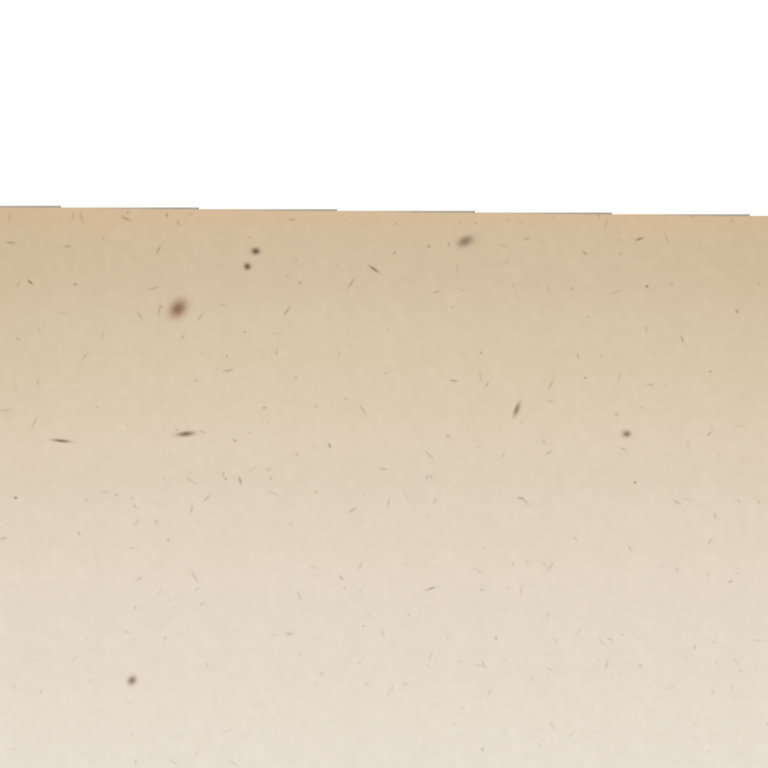
Write a WebGL 2 fragment shader that draws this texture.

```glsl
#version 300 es
precision highp float;
uniform vec2 u_resolution;
out vec4 fragColor;

vec3 hash3(vec2 p) {
  vec3 q = fract(p.xyx * vec3(0.1031, 0.1030, 0.0973));
  q += dot(q, q.yxz + 33.33);
  return fract((q.xxy + q.yzz) * q.zyx);
}

// Distance to the nearest jittered cell point
float cellular(vec2 p) {
  vec2 cell = floor(p);
  float nearest = 2.0;
  for (int j = -1; j <= 1; j++)
    for (int i = -1; i <= 1; i++) {
      vec2 id = cell + vec2(i, j);
      nearest = min(nearest, length(id + hash3(id).xy - p));
    }
  return nearest;
}

float layeredSines(vec2 p) {
  float sum = 0.0, amplitude = 0.5;
  for (int i = 0; i < 4; i++) {
    sum += amplitude * sin(p.x + 1.7 * sin(p.y)) * sin(p.y + 1.3 * sin(p.x));
    p = mat2(1.5, 1.1, -1.1, 1.5) * p + 2.3;
    amplitude *= 0.6;
  }
  return sum;
}

// Soft rotated ellipse, 1 at its centre
float fleck(vec2 p, vec2 radius, float angle) {
  float c = cos(angle), s = sin(angle);
  vec2 q = mat2(c, -s, s, c) * p / radius;
  return exp(-dot(q, q));
}

// Sparse fibres, at most one in each cell
float fibres(vec2 uv, float scale, float density, float seed) {
  vec2 p = uv * scale, id = floor(p);
  vec3 place = hash3(id + seed), form = hash3(id + seed + 71.0);
  vec2 radius = vec2(mix(0.0018, 0.0075, form.x * form.x), 0.0017) * scale;
  float mark = fleck(p - id - mix(vec2(0.25), vec2(0.75), place.xy), radius, (form.y - 0.5) * 3.0);
  return mark * step(place.z, density) * mix(0.3, 1.0, form.z);
}

vec3 paperGradient(float y) {
  vec3 c = mix(vec3(0.912, 0.872, 0.812), vec3(0.895, 0.848, 0.780), smoothstep(0.0, 0.22, y));
  c = mix(c, vec3(0.872, 0.812, 0.725), smoothstep(0.18, 0.42, y));
  c = mix(c, vec3(0.852, 0.785, 0.675), smoothstep(0.40, 0.54, y));
  c = mix(c, vec3(0.822, 0.745, 0.625), smoothstep(0.52, 0.69, y));
  return mix(c, vec3(0.835, 0.735, 0.605), smoothstep(0.685, 0.725, y));
}

void main() {
  vec2 uv = gl_FragCoord.xy / u_resolution;
  float pixel = 1.0 / u_resolution.y;

  // Paper shade, slightly darker towards the sides
  vec3 color = paperGradient(uv.y + 0.012 * layeredSines(uv * 9.0));
  color -= vec3(0.012, 0.015, 0.02) * pow(abs(uv.x * 2.0 - 1.0), 4.0) * smoothstep(0.2, 0.7, uv.y);

  // Fine mottling
  color += 0.007 * layeredSines(uv * 75.0);
  color += vec3(0.012, 0.013, 0.016) * (cellular(uv * 85.0) - 0.5);

  // Scattered fibres, from bold to faint
  float depth = mix(0.5, 1.0, smoothstep(0.0, 0.45, uv.y));
  for (int i = 0; i < 3; i++) {
    float layer = float(i);
    float mark = fibres(uv + 0.013 * layer, 15.0 + 9.0 * layer, 0.14 + 0.06 * layer, 19.0 * layer + 5.0);
    color -= vec3(0.25, 0.25, 0.24) * mark * depth / (1.0 + 0.9 * layer);
  }

  // Prominent specks
  vec3 umber = vec3(0.36, 0.29, 0.22);
  color = mix(color, vec3(0.48, 0.31, 0.25), 0.75 * fleck(uv - vec2(0.232, 0.598), vec2(0.012, 0.009), 0.9));
  color = mix(color, umber, 0.85 * fleck(uv - vec2(0.333, 0.673), vec2(0.005, 0.004), 0.0));
  color = mix(color, umber, 0.85 * fleck(uv - vec2(0.322, 0.653), vec2(0.004), 0.0));
  color = mix(color, umber, 0.55 * fleck(uv - vec2(0.606, 0.686), vec2(0.010, 0.006), 0.4));
  color = mix(color, umber, 0.70 * fleck(uv - vec2(0.242, 0.435), vec2(0.010, 0.003), 0.1));
  color = mix(color, umber, 0.60 * fleck(uv - vec2(0.080, 0.426), vec2(0.011, 0.002), -0.1));
  color = mix(color, umber, 0.55 * fleck(uv - vec2(0.673, 0.467), vec2(0.009, 0.003), 1.2));
  color = mix(color, umber, 0.60 * fleck(uv - vec2(0.172, 0.114), vec2(0.006, 0.005), 0.8));
  color = mix(color, umber, 0.60 * fleck(uv - vec2(0.816, 0.435), vec2(0.005, 0.004), 0.0));

  // Stepped upper edge with a grey rim growing along each step
  float stair = (uv.x + 0.1) / 0.1795;
  float edge = 0.732 - 0.0022 * floor(stair);
  float rim = smoothstep(0.004, 0.001, edge - uv.y) * smoothstep(0.1, 0.95, fract(stair));
  color = mix(color, vec3(0.63, 0.62, 0.59), 0.8 * rim);
  color = mix(color, vec3(1.0), smoothstep(-pixel, pixel, uv.y - edge));
  fragColor = vec4(color, 1.0);
}
```
